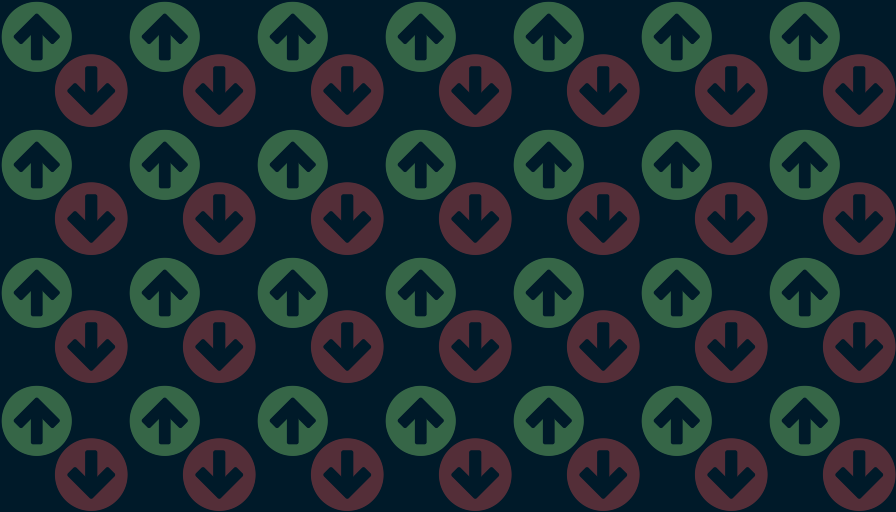
A Shadertoy shader for this pattern:

```glsl
// Rows of paired discs on dark navy: green with an up arrow, maroon with a down arrow.
// The canvas is split into 7 x 4 cells; each disc is a wrapped distance function
// with a rounded arrow cut out, so the pattern tiles on every side.

const vec2 REPEATS = vec2(7.0, 4.0);
const vec3 NAVY   = vec3(0.00, 0.10, 0.16);
const vec3 GREEN  = vec3(0.21, 0.40, 0.28);
const vec3 MAROON = vec3(0.33, 0.18, 0.22);

float roundedBox(vec2 p, vec2 halfSize, float corner) {
    vec2 d = abs(p) - halfSize + corner;
    return length(max(d, 0.0)) + min(max(d.x, d.y), 0.0) - corner;
}

// Upward arrow, in units of the disc radius
float arrow(vec2 p) {
    const float halfWidth = 0.168;
    const float corner = 0.065;
    const float apex = 0.453;
    const float armLength = 0.80;
    const float shaftEnd = -0.67;

    // Mirrored arm, turned by 45 degrees about the apex
    vec2 q = vec2(abs(p.x), p.y - apex);
    vec2 arm = vec2(q.x - q.y, q.x + q.y) * inversesqrt(2.0);
    arm.x -= 0.5 * (armLength - halfWidth);
    float head = roundedBox(arm, vec2(0.5 * (armLength + halfWidth), halfWidth), corner);

    // Upright shaft
    vec2 shaftSize = vec2(halfWidth, 0.5 * (apex - shaftEnd));
    float shaft = roundedBox(p - vec2(0.0, 0.5 * (apex + shaftEnd)), shaftSize, corner);
    return min(head, shaft);
}

// Coverage of a disc with its arrow cut out; direction is 1 for up, -1 for down
float badge(vec2 cell, vec2 center, float radius, float direction, float pixel) {
    vec2 p = (fract(cell - center + 0.5) - 0.5) / radius;
    p.y *= direction;
    float d = max(length(p) - 1.0, -arrow(p)) * radius;
    return 1.0 - smoothstep(-0.6 * pixel, 0.6 * pixel, d);
}

void mainImage(out vec4 fragColor, in vec2 fragCoord) {
    vec2 cell = fragCoord / iResolution.xy * REPEATS;
    float pixel = REPEATS.y / iResolution.y;

    float up = badge(cell, vec2(0.287, 0.712), 0.274, 1.0, pixel);
    float down = badge(cell, vec2(0.713, 0.292), 0.284, -1.0, pixel);

    vec3 color = mix(NAVY, GREEN, up);
    color = mix(color, MAROON, down);
    fragColor = vec4(color, 1.0);
}
```
